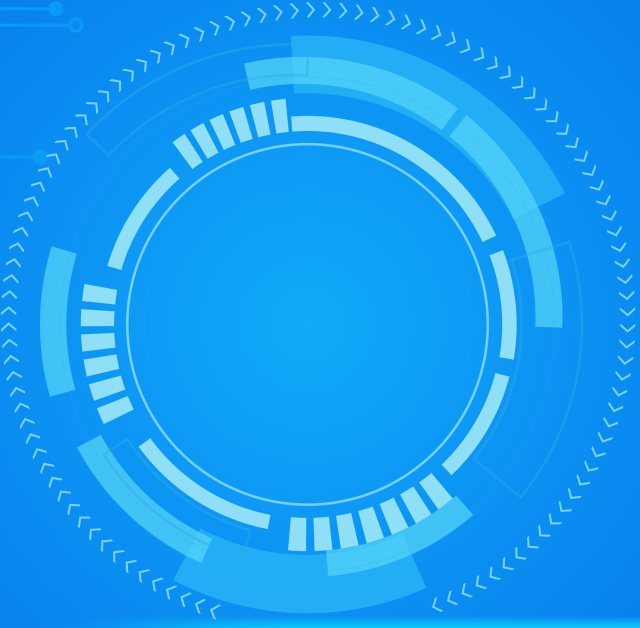
Give the GLSL for this background, as a WebGL 1 fragment shader.

```glsl
precision highp float;
// Blue technology dial: broken rings, translucent sectors and a circle of chevrons.
uniform vec2 u_resolution;

#define CENTER vec2(0.4805, 0.4834)
#define CORE vec3(0.065, 0.67, 0.98)
#define RIM vec3(0.03, 0.50, 0.93)
#define PALE vec3(0.56, 0.88, 0.965)
#define BRIGHT vec3(0.33, 0.83, 0.97)
#define VEIL vec3(0.14, 0.69, 0.96)
#define FAINT vec3(0.20, 0.66, 0.90)
#define CIRCUIT vec3(0.03, 0.63, 0.97)
#define GLOW vec3(0.05, 0.76, 0.98)
#define CHEVRON_STEP 3.0
#define CHEVRON_RADIUS 0.493

float pixel;

float fill(float d) {
  return 1.0 - smoothstep(-0.7 * pixel, 0.7 * pixel, d);
}

// Coverage of a line, kept faint rather than broken when it is thin
float stroke(float d, float width) {
  return fill(abs(d) - 0.5 * width);
}

float angleOf(vec2 p) {
  return degrees(atan(p.y, p.x));
}

// Signed distance to a ring sector; angles in degrees, counterclockwise
float sector(vec2 p, float inner, float outer, float a0, float a1) {
  float r = length(p);
  float turn = abs(mod(angleOf(p) - 0.5 * (a0 + a1) + 180.0, 360.0) - 180.0);
  float side = radians(turn - 0.5 * (a1 - a0)) * r;
  return max(abs(r - 0.5 * (inner + outer)) - 0.5 * (outer - inner), side);
}

// Row of evenly spaced blocks along the ring
float blocks(vec2 p, float start, float pitch, float count) {
  float k = floor(mod(angleOf(p) - start, 360.0) / pitch);
  float mid = start + (min(k, count - 1.0) + 0.5) * pitch;
  return sector(p, 0.308, 0.361, mid - 0.34 * pitch, mid + 0.34 * pitch);
}

// Chevrons pointing clockwise, with an opening at the bottom
float chevrons(vec2 p) {
  float a = mod(angleOf(p), 360.0);
  float cell = floor(a / CHEVRON_STEP);
  float mid = (cell + 0.5) * CHEVRON_STEP;
  float r = length(p) - CHEVRON_RADIUS;
  float along = radians(mid - a) * CHEVRON_RADIUS + 0.006;
  along = mod(along, radians(CHEVRON_STEP) * CHEVRON_RADIUS) - 0.006;
  float arm = abs(along + 0.85 * abs(r) - 0.006) * 0.76 - 0.0016;
  float gap = step(252.0, a) * step(a, 291.0);
  return fill(max(arm, abs(r) - 0.012)) * (1.0 - gap);
}

// Horizontal wire from the left edge, ending in a dot or an open ring
float wire(vec2 q, vec2 end, float hole) {
  float d = length(q - end);
  float line = max(abs(q.y - end.y) - 0.0025, q.x - end.x + 0.010);
  return max(fill(line), fill(max(d - 0.012, hole - d)));
}

void main() {
  pixel = 1.0 / u_resolution.y;
  vec2 q = gl_FragCoord.xy * pixel;
  vec2 p = (gl_FragCoord.xy - u_resolution * CENTER) * pixel;
  float r = length(p);

  // Backdrop and glow along the lower edge
  vec3 color = mix(CORE, RIM, clamp(r / 0.72, 0.0, 1.0));
  float across = smoothstep(0.05, 0.5, q.x);
  color = mix(color, GLOW, across * (1.0 - smoothstep(0.0, 0.022, q.y)));

  // Wires at the upper left
  float wires = wire(q, vec2(0.089, 0.986), 0.0);
  wires = max(wires, wire(q, vec2(0.121, 0.960), 0.007));
  wires = max(wires, wire(q, vec2(0.064, 0.750), 0.0));
  color = mix(color, CIRCUIT, 0.8 * wires);

  // Wide translucent sectors
  float veil = min(sector(p, 0.368, 0.460, 27.0, 93.3), sector(p, 0.367, 0.460, 242.3, 294.3));
  color = mix(color, VEIL, 0.92 * fill(veil));

  // Narrow bright sectors
  vec2 shifted = p - vec2(-0.008, 0.012);
  float band = min(sector(shifted, 0.371, 0.414, 53.3, 103.0), sector(shifted, 0.371, 0.414, -2.4, 50.9));
  band = min(band, sector(p, 0.384, 0.426, 163.0, 195.7));
  band = min(band, sector(p, 0.373, 0.416, 208.1, 246.0));
  band = min(band, sector(p, 0.361, 0.402, 274.7, 311.0));
  color = mix(color, BRIGHT, 0.74 * fill(band));

  // Faint frames and guide circles
  float frames = stroke(sector(p - vec2(-0.022, -0.005), 0.402, 0.451, 87.0, 137.0), 0.004);
  frames = max(frames, stroke(sector(p, 0.341, 0.437, -39.0, 17.5), 0.004));
  frames = max(frames, stroke(sector(p, 0.340, 0.385, 212.5, 254.5), 0.004));
  color = mix(color, FAINT, 0.42 * frames);
  float guides = max(stroke(r - 0.260, 0.0015), stroke(r - 0.394, 0.0015));
  color = mix(color, FAINT, 0.25 * guides);

  // Pale arcs and block rows
  float pale = min(sector(p, 0.308, 0.332, 25.2, 94.5), sector(p, 0.310, 0.333, -9.7, 20.8));
  pale = min(pale, sector(p, 0.309, 0.332, -46.3, -14.5));
  pale = min(pale, sector(p, 0.309, 0.332, 131.3, 163.7));
  pale = min(pale, sector(p, 0.309, 0.332, 215.9, 259.0));
  pale = min(pale, blocks(p, 94.7, 5.45, 6.0));
  pale = min(pale, blocks(p, 168.7, 6.4, 6.0));
  pale = min(pale, blocks(p, 264.0, 6.7, 7.0));
  color = mix(color, PALE, fill(pale));

  // Inner ring and outer chevrons
  color = mix(color, PALE, 0.8 * stroke(r - 0.287, 0.004));
  color = mix(color, PALE, 0.85 * chevrons(p - vec2(0.017, 0.008)));

  gl_FragColor = vec4(color, 1.0);
}
```
